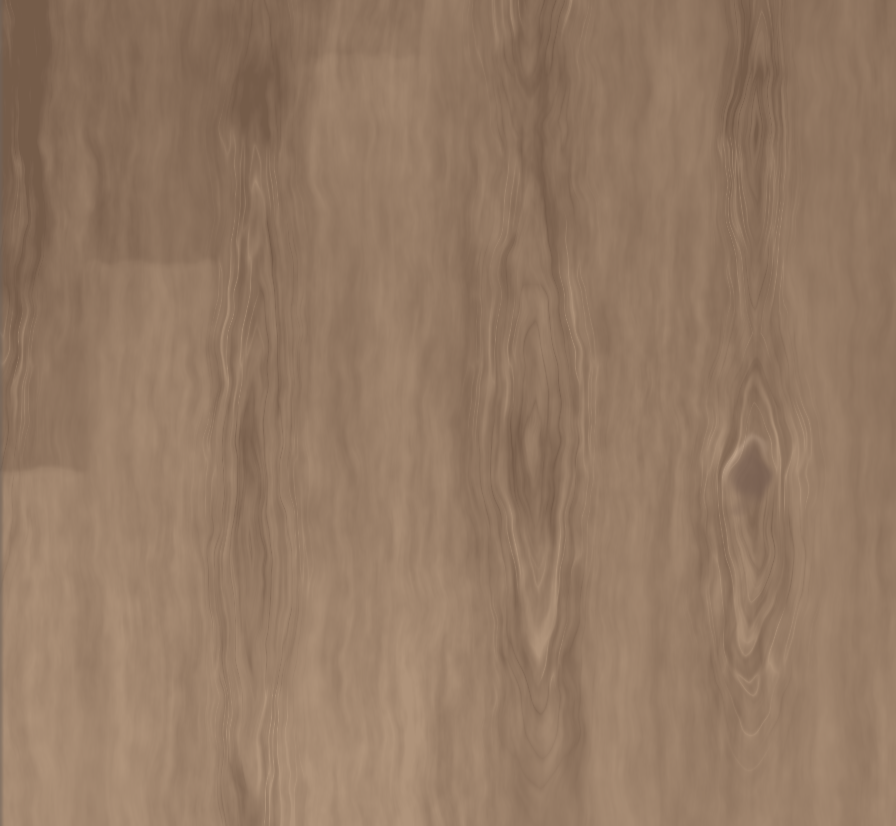
A Shadertoy shader for this texture:

```glsl
// Soft brown oak planks with stretched grain, cathedral figures and a small knot.
#define MID_BROWN vec3(0.584, 0.479, 0.392)
#define TONE_STEP vec3(0.060, 0.057, 0.050)
#define KNOT_TINT vec3(0.460, 0.365, 0.315)
#define GRAIN_AMOUNT 1.5
#define PORE_AMOUNT 1.35
#define MOTTLE_AMOUNT 0.65
#define RING_DENSITY 9.0
#define RING_AMOUNT 2.2
#define PALE_LINE_AMOUNT 1.5
#define DARK_LINE_AMOUNT 0.9
#define FIGURE_DARKNESS 0.55
#define LIGHT_FALLOFF 1.3

float hash(vec2 p) {
    vec3 q = fract(vec3(p.xyx) * 0.1031);
    q += dot(q, q.yzx + 33.33);
    return fract((q.x + q.y) * q.z);
}

float noise(vec2 p) {
    vec2 i = floor(p), f = fract(p);
    f = f * f * (3.0 - 2.0 * f);
    return mix(mix(hash(i), hash(i + vec2(1, 0)), f.x),
               mix(hash(i + vec2(0, 1)), hash(i + vec2(1, 1)), f.x), f.y);
}

float fbm(vec2 p) {
    float sum = 0.0, gain = 0.5;
    for (int i = 0; i < 4; i++) {
        sum += gain * noise(p);
        p = p * 2.03 + 17.3;
        gain *= 0.5;
    }
    return sum / 0.9375;
}

// Thin bright crests where the noise crosses its middle value
float crest(vec2 p) {
    return pow(1.0 - abs(2.0 * noise(p) - 1.0), 5.0);
}

// Plank ends: left edge, right edge, height of the butt joint, contrast
const vec4 PLANKS[3] = vec4[3](
    vec4(-0.10, 0.100, 0.428, 0.62),
    vec4(0.106, 0.265, 0.682, 0.38),
    vec4(0.375, 0.510, 0.930, 0.28));

// Cathedral figures: centre x, centre y, half width, half height
const vec4 FIGURES[6] = vec4[6](
    vec4(0.650, 0.49, 0.045, 0.34),
    vec4(0.645, 1.12, 0.045, 0.27),
    vec4(0.915, 0.39, 0.042, 0.20),
    vec4(0.915, 0.84, 0.030, 0.24),
    vec4(0.310, 0.35, 0.036, 0.50),
    vec4(0.005, 0.82, 0.030, 0.38));

float plankTone(vec2 p) {
    float tone = 0.0;
    p.y += 0.010 * (noise(p * 60.0) - 0.5);
    for (int i = 0; i < 3; i++) {
        vec4 k = PLANKS[i];
        float inside = smoothstep(k.x - 0.014, k.x + 0.014, p.x)
                     * smoothstep(k.y + 0.014, k.y - 0.014, p.x);
        float upper = smoothstep(k.z - 0.008, k.z + 0.008, p.y);
        float joint = exp(-abs(p.y - k.z) / 0.004);
        tone += inside * k.w * (mix(0.8, -1.2, upper) + 0.4 * joint);
    }
    return tone;
}

// Elliptical distance to the nearest figure, 1.0 on its rim
float figureDistance(vec2 p) {
    float nearest = 9.0;
    for (int i = 0; i < 6; i++) {
        vec4 k = FIGURES[i];
        vec2 q = abs(p - k.xy) / k.zw;
        nearest = min(nearest, pow(pow(q.x, 1.6) + pow(q.y, 1.6), 0.625));
    }
    return nearest;
}

void mainImage(out vec4 fragColor, in vec2 fragCoord) {
    vec2 p = fragCoord / iResolution.y;

    // Slow sideways sway and small wriggles of the fibres
    vec2 w = p;
    w.x += 0.034 * (fbm(p * vec2(7.0, 4.5)) - 0.5);
    w.x += 0.010 * (noise(p * vec2(26.0, 19.0) + 40.0) - 0.5);
    w.x += 0.004 * (noise(p * vec2(60.0, 45.0) + 11.0) - 0.5);

    // Light falling off toward the top, plus the plank joints
    float tone = LIGHT_FALLOFF * (0.57 - p.y) + plankTone(p);
    tone += 1.0 * (fbm(p * vec2(4.0, 1.8) + 9.0) - 0.5);

    // Long grain, short pores and mottling
    float grain = fbm(w * vec2(26.0, 2.2) + 3.0) - 0.5;
    float pores = fbm(w * vec2(85.0, 11.0) + 71.0) - 0.5;
    float mottle = fbm(p * vec2(85.0, 45.0)) - 0.5;
    float roughness = 0.6 + 0.8 * noise(p * vec2(9.0, 4.0) + 30.0);
    tone += GRAIN_AMOUNT * grain;
    tone += roughness * (PORE_AMOUNT * pores + MOTTLE_AMOUNT * mottle);

    // Growth rings: dark bands with thin pale and dark lines around the figures
    float d = figureDistance(w);
    float mask = smoothstep(2.3, 0.8, d);
    float bands = fbm(vec2(d * RING_DENSITY * 0.7, p.y * 4.0 + p.x * 5.0)) - 0.5;
    float pale = crest(vec2(d * RING_DENSITY, p.y * 8.0 + 20.0));
    float dark = crest(vec2(d * RING_DENSITY * 0.8 + 50.0, p.y * 7.0));
    float patches = smoothstep(0.38, 0.68, noise(w * vec2(24.0, 9.0) + 5.0));
    float rim = smoothstep(0.3, 0.75, d);
    tone += mask * (RING_AMOUNT * bands - FIGURE_DARKNESS);
    tone += mask * rim * patches * PALE_LINE_AMOUNT * pale;
    tone -= mask * (1.0 - patches) * DARK_LINE_AMOUNT * dark;

    vec3 color = MID_BROWN + TONE_STEP * clamp(tone, -2.1, 1.7);

    // Knot with a pale crescent above it
    vec2 k = (w - vec2(0.908, 0.42)) / vec2(0.021, 0.036);
    float knot = length(k + 0.8 * (noise(p * 45.0) - 0.5));
    color = mix(color, KNOT_TINT, 0.65 * smoothstep(1.3, 0.6, knot));
    float crescent = exp(-pow((knot - 1.25) / 0.16, 2.0)) * smoothstep(0.0, 0.9, k.y - 0.4 * k.x);
    color += 0.065 * crescent;

    // Cool shade along the left edge
    color = mix(color, vec3(0.44, 0.39, 0.35), 0.6 * smoothstep(0.006, 0.0, p.x));
    fragColor = vec4(color, 1.0);
}
```
